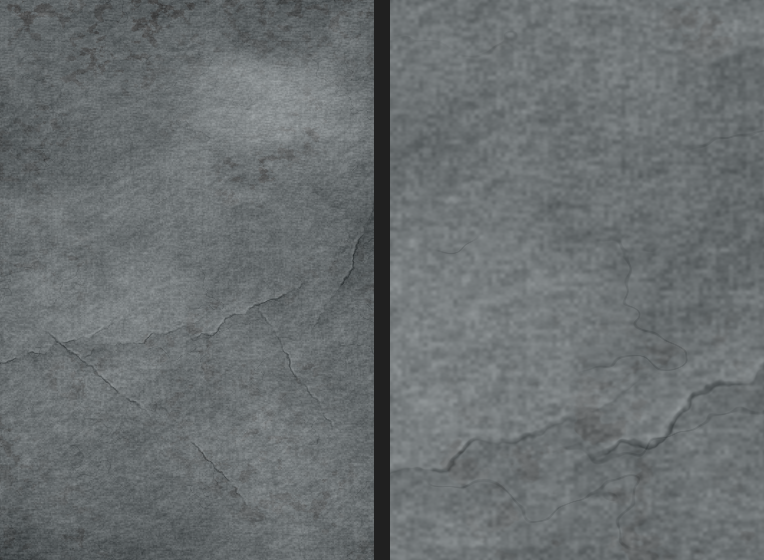
Left, the full canvas; right, a detail of the centre.
Give the GLSL for this texture, as a WebGL 2 fragment shader.

```glsl
#version 300 es
precision highp float;
// Weathered blue-grey plaster with fine grain, dark pitting and folded cracks.
uniform vec2 u_resolution;
out vec4 fragColor;

float hash(vec2 p) {
  return fract(sin(dot(p, vec2(127.1, 311.7))) * 43758.55);
}

float valueNoise(vec2 p) {
  vec2 cell = floor(p), f = fract(p);
  f = f * f * (3.0 - 2.0 * f);
  float low = mix(hash(cell), hash(cell + vec2(1, 0)), f.x);
  float high = mix(hash(cell + vec2(0, 1)), hash(cell + vec2(1, 1)), f.x);
  return mix(low, high, f.y);
}

float fbm(vec2 p, int octaves) {
  float sum = 0.0, weight = 0.5, total = 0.0;
  for (int i = 0; i < octaves; i++) {
    sum += weight * valueNoise(p);
    total += weight;
    weight *= 0.55;
    p = mat2(0.8, -0.6, 0.6, 0.8) * p * 2.03 + 17.3;
  }
  return sum / total;
}

float glow(vec2 p, vec2 center, vec2 radius) {
  vec2 d = (p - center) / radius;
  return exp(-dot(d, d));
}

// Lightness change of one jagged crack: dark line, lit upper rim, shaded lower fold.
float crack(vec2 p, vec2 center, float angle, float halfLength, float seed) {
  vec2 d = p - center;
  float c = cos(angle), s = sin(angle);
  vec2 q = vec2(c * d.x + s * d.y, c * d.y - s * d.x);
  float bend = 0.045 * (fbm(vec2(q.x * 13.0, seed), 4) - 0.5);
  float wobble = 0.010 * (fbm(p * 75.0 + seed, 3) - 0.5);
  float side = q.y - bend - wobble;
  float fade = 1.0 - smoothstep(0.55, 1.0, abs(q.x) / halfLength);
  float strength = smoothstep(0.25, 0.65, valueNoise(vec2(q.x * 45.0, seed + 9.0)));
  float line = 1.0 - smoothstep(0.0004, 0.0026, abs(side));
  float rim = glow(vec2(side, 0.0), vec2(0.0036, 0.0), vec2(0.0022, 1.0));
  float fold = smoothstep(0.001, -0.001, side) * exp(min(side, 0.0) / 0.022);
  float foldShare = 0.35 + 0.65 * step(0.0, angle);
  return fade * (0.045 * rim * strength - 0.11 * line * strength - 0.055 * fold * foldShare);
}

// Rising and falling cracks alternate across the lower half.
float crackNetwork(vec2 p) {
  float sum = 0.0;
  for (int i = 0; i < 7; i++) {
    float k = float(i);
    bool rising = i % 2 == 0;
    float y = rising ? 0.38 + 0.004 * k * k : 0.27 + 0.07 * cos(1.5708 * (k - 1.0));
    float angle = rising ? 0.3 + 0.0006 * k * k * k * k : -0.6 - 0.09 * k;
    sum += crack(p, vec2(0.08 + 0.09 * k, y), angle, 0.15, 4.7 * k + 2.0);
  }
  return sum;
}

// Thin broken veins along the mid level of a noise field.
float hairlines(vec2 p) {
  float field = fbm(p * vec2(12.0, 18.0) + 5.0, 4);
  float gate = smoothstep(0.52, 0.68, fbm(p * 14.0 + 31.0, 2));
  return gate * (1.0 - smoothstep(0.003, 0.014, abs(field - 0.5)));
}

// Broad light and dark clouds with darkened borders.
float clouds(vec2 p, float width) {
  vec2 warp = vec2(fbm(p * 7.0, 3), fbm(p * 7.0 + 40.0, 3)) - 0.5;
  vec2 w = p + 0.16 * warp;
  float tone = 0.20 * (fbm(w * vec2(4.0, 7.0) + 8.0, 5) - 0.5);
  tone += 0.065 * glow(w, vec2(0.50, 0.82), vec2(0.20, 0.13));
  tone += 0.075 * glow(w, vec2(0.0, 0.65), vec2(0.08, 0.06));
  tone += 0.055 * glow(w, vec2(0.54, 0.24), vec2(0.10, 0.06));
  tone += 0.030 * glow(w, vec2(0.30, 0.45), vec2(0.30, 0.10));
  tone -= 0.055 * glow(w, vec2(0.47, 0.71), vec2(0.08, 0.05));
  tone -= 0.055 * smoothstep(0.82, 1.0, p.y) + 0.035 * smoothstep(0.16, 0.0, p.y);
  float border = min(p.x, width - p.x);
  return tone - 0.035 * smoothstep(0.12, 0.0, border);
}

// Coverage of dark irregular pits, densest along the top.
float pits(vec2 p) {
  float patches = smoothstep(0.48, 0.72, fbm(p * 9.0 + 60.0, 3));
  float density = 0.55 * patches + 0.65 * smoothstep(0.78, 1.0, p.y)
                + 0.35 * glow(p, vec2(0.45, 0.71), vec2(0.10, 0.06));
  float blot = fbm(p * vec2(62.0, 78.0) + 90.0, 4);
  return smoothstep(0.54, 0.68, blot) * min(density, 1.0);
}

// Paper-like grain: speckle, horizontal fibres and side-lit relief.
float grain(vec2 p) {
  float speckle = valueNoise(p * 390.0) - 0.5;
  float fibre = valueNoise(p * vec2(110.0, 400.0) + 13.0) - 0.5;
  vec2 q = p * vec2(75.0, 105.0);
  float relief = fbm(q, 4) - fbm(q + vec2(-0.28, 0.34), 4);
  return 0.085 * speckle + 0.045 * fibre + 0.11 * relief;
}

void main() {
  vec2 p = gl_FragCoord.xy / u_resolution.y;
  float pitting = pits(p);
  float tone = 0.437 + clouds(p, u_resolution.x / u_resolution.y);
  tone += 0.09 * (fbm(p * vec2(28.0, 40.0) + 3.0, 4) - 0.5);
  tone += grain(p) + crackNetwork(p) - 0.045 * hairlines(p);
  // Faint horizontal scratches near the top and bottom.
  float scratch = smoothstep(0.68, 0.9, valueNoise(p * vec2(24.0, 230.0) + 71.0));
  tone -= 0.03 * scratch * smoothstep(0.25, 0.5, abs(p.y - 0.5));
  tone -= 0.085 * pitting;
  vec3 tint = mix(vec3(-0.016, 0.005, 0.012), vec3(-0.002, 0.001, 0.001), pitting);
  fragColor = vec4(clamp(tone + tint, 0.0, 1.0), 1.0);
}
```
